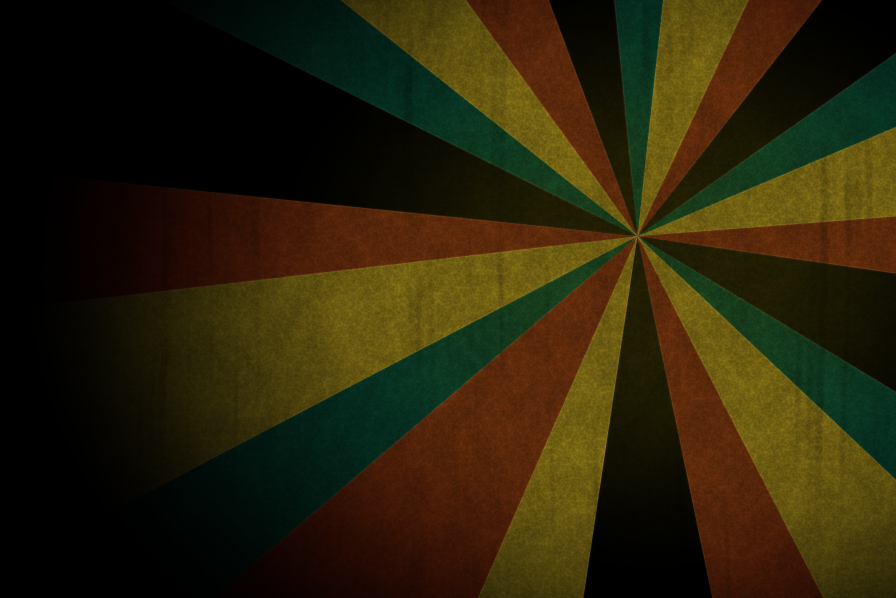
Write a Shadertoy shader that draws this background.

```glsl
const float RAY_EDGES[22] = float[](
    4.4, 22.9, 35.3, 52.0, 64.8, 83.8, 95.6, 110.6, 126.0, 141.5, 153.6,
    174.1, 186.6, 207.6, 220.5, 246.2, 261.5, 281.7, 297.2, 316.7, 328.9, 351.8);

vec2 hash2(vec2 p) {
    vec3 q = fract(vec3(p.xyx) * vec3(0.1031, 0.103, 0.0973));
    q += dot(q, q.yzx + 33.33);
    return fract((q.xx + q.yz) * q.zy);
}

// Distance to the nearest scattered cell point
float cellular(vec2 p) {
    vec2 cell = floor(p), local = fract(p);
    float nearest = 2.0;
    for (int y = -1; y <= 1; y++)
        for (int x = -1; x <= 1; x++) {
            vec2 offset = vec2(x, y);
            vec2 toPoint = offset + hash2(cell + offset) - local;
            nearest = min(nearest, dot(toPoint, toPoint));
        }
    return sqrt(nearest);
}

// Vertical drips from sines of rising frequency
float drips(vec2 p) {
    float sum = 0.0, freq = 23.0, amp = 0.5;
    for (int i = 0; i < 5; i++) {
        float k = float(i);
        sum += amp * sin(p.x * freq + k * 2.3 + 1.4 * sin(p.y * (3.0 + k) + p.x * 5.0));
        freq *= 1.93;
        amp *= 0.8;
    }
    return sum;
}

// Ray kinds: 0 yellow, 1 green, 2 black, 3 red
vec3 rayColor(int kind, float dist, float light) {
    if (kind == 0) return vec3(0.47, 0.40, 0.075) * light;
    if (kind == 1) return mix(vec3(0.10, 0.25, 0.11), vec3(0.02, 0.21, 0.15),
                              smoothstep(0.1, 0.65, dist)) * light;
    if (kind == 2) return vec3(0.135, 0.12, 0.012) * (1.0 - smoothstep(0.15, 0.68, dist));
    return vec3(0.38, 0.17, 0.045) * pow(vec3(light), vec3(1.0, 1.5, 1.4));
}

void mainImage(out vec4 fragColor, in vec2 fragCoord) {
    float pixel = 1.0 / iResolution.y;
    vec2 p = fragCoord * pixel;
    vec2 fromHub = p - vec2(1.066, 0.605);
    float radius = length(fromHub);
    float angle = mod(degrees(atan(fromHub.y, fromHub.x)) + 2.0, 360.0) - 2.0;

    // Wide oval pool of light
    float dist = length((p - vec2(1.094, 0.55)) / vec2(0.977, 0.78));
    float light = 1.0 - smoothstep(0.4, 1.1, dist);

    // Rays, each blended over the one before it
    vec3 color = rayColor(3, dist, light);
    float rim = 0.0;
    for (int i = 0; i < 22; i++) {
        int kind = (i + int(i >= 14) + int(i >= 16)) % 4;
        float across = radians(angle - RAY_EDGES[i]) * radius;
        color = mix(color, rayColor(kind, dist, light), clamp(across / pixel + 0.5, 0.0, 1.0));
        rim = max(rim, exp(-pow(across / 0.0016, 2.0)));
    }

    // Worn rims and pale hub
    color += vec3(0.07, 0.055, 0.03) * rim * light * smoothstep(0.0, 0.15, radius);
    color += vec3(0.18, 0.16, 0.12) * exp(-pow(radius / 0.008, 2.0));

    // Stains, streaks and grain
    float stain = cellular(p * vec2(17.0, 13.0) + 0.4 * sin(p.yx * 31.0));
    float speckle = cellular(p * 75.0);
    float grain = cellular(p * 210.0);
    float streak = drips(p);
    float patches = smoothstep(-0.5, 1.0, sin(p.x * 9.0 + 2.0 * sin(p.y * 6.0)) * sin(p.y * 11.0 + p.x * 3.0));
    float wear = 0.72 + 0.15 * stain + 0.16 * speckle + 0.22 * grain;
    wear -= (0.07 + 0.15 * patches) * smoothstep(0.3, 1.3, streak);
    wear += 0.025 * streak;

    fragColor = vec4(max(color * wear, 0.0), 1.0);
}
```
